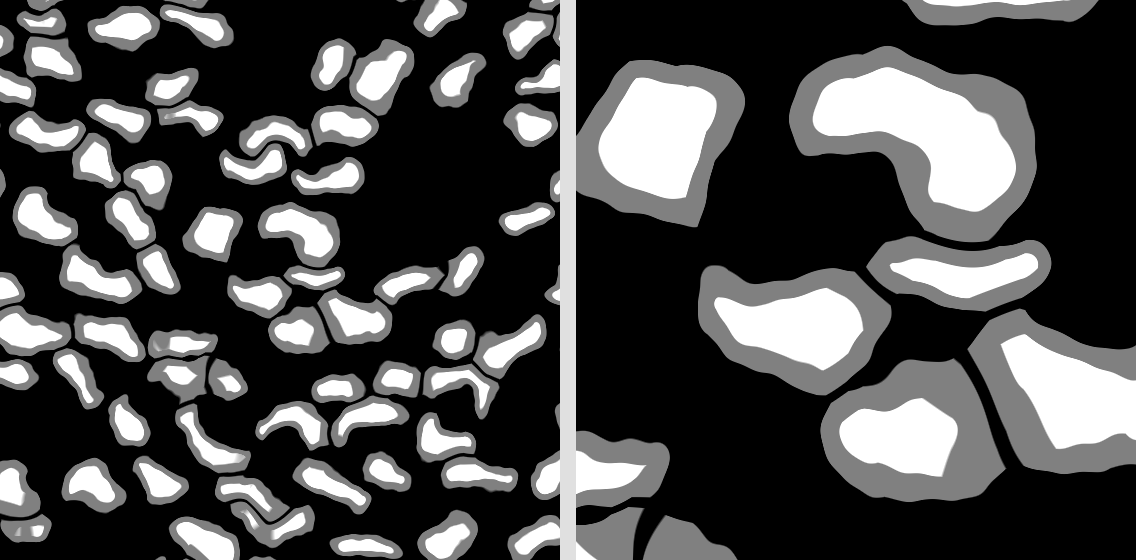
Left, the full canvas; right, a detail of the centre.
Reproduce this pattern procedurally as a Shadertoy shader.

```glsl
// Scattered, irregular cells: white cores with grey rims on black.
// Each cell is a bent, tapered capsule on a jittered staggered lattice; gradient
// noise roughens the outlines and neighbours are kept apart by a thin gap.

const vec3 BACKGROUND = vec3(0.0);
const vec3 RIM_COLOR  = vec3(0.5);
const vec3 CORE_COLOR = vec3(1.0);

const vec2  SPACING      = vec2(0.143, 0.091);  // lattice pitch
const vec2  JITTER       = vec2(0.27, 0.27);    // centre shift, in pitches
const vec2  LENGTH_RANGE = vec2(0.043, 0.077);  // half length of a cell
const vec2  WIDTH_RANGE  = vec2(0.020, 0.037);  // half width of a cell
const float RIM_BASE     = 0.0045;              // rim = base + share * half width
const float RIM_SHARE    = 0.30;
const float HALF_GAP     = 0.0028;              // black space between neighbours
const float MAX_BEND     = 14.0;
const float MAX_TAPER    = 0.38;
const float PRESENCE     = 0.84;                // share of occupied lattice sites
const float CLUSTERING   = 0.6;
const vec2  TILT_RANGE   = vec2(-0.55, 0.42);   // mean angle, left to right
const float TILT_SPREAD  = 0.6;

vec2 hash22(vec2 p) {
    vec3 q = fract(p.xyx * vec3(0.1031, 0.1030, 0.0973));
    q += dot(q, q.yzx + 33.33);
    return fract((q.xx + q.yz) * q.zy);
}

float cornerSlope(vec2 corner, vec2 offset) {
    float angle = 6.2832 * hash22(corner + 57.0).x;
    return dot(vec2(cos(angle), sin(angle)), offset);
}

float gradientNoise(vec2 p) {
    vec2 i = floor(p), f = p - i;
    vec2 u = f * f * f * (f * (f * 6.0 - 15.0) + 10.0);
    vec2 e = vec2(0.0, 1.0);
    return mix(mix(cornerSlope(i, f), cornerSlope(i + e.yx, f - e.yx), u.x),
               mix(cornerSlope(i + e, f - e), cornerSlope(i + 1.0, f - 1.0), u.x), u.y);
}

// Distance to a capsule lying along x, curved by bend and widened to one end.
float bentCapsule(vec2 p, float halfLength, float radius, float bend, float taper) {
    float reach = max(halfLength - radius, 0.004);
    float x = clamp(p.x, -reach, reach);
    float slope = 2.0 * bend * x;
    float y = (p.y - bend * (x * x - 0.4 * reach * reach)) / sqrt(1.0 + slope * slope);
    return length(vec2(p.x - x, y)) - radius * (1.0 + taper * x / reach);
}

// Returns distance and rim width of the cell at a lattice site.
vec2 cellAt(vec2 site, vec2 p) {
    vec2 shift = hash22(site + 11.0) - 0.5;
    vec2 size  = hash22(site + 23.7);
    vec2 form  = hash22(site + 41.3) * 2.0 - 1.0;
    vec2 pick  = hash22(site + 73.9);

    vec2 center = (site + 0.5 + 2.0 * JITTER * shift) * SPACING;
    center.x += 0.5 * SPACING.x * mod(site.y, 2.0);
    if (pick.x > PRESENCE + CLUSTERING * gradientNoise(center * 3.0 + 5.3))
        return vec2(1.0, RIM_BASE);

    float side = smoothstep(0.1, 0.9, center.x + 0.5 * (center.y - 0.5));
    float tilt = mix(TILT_RANGE.x, TILT_RANGE.y, side) + TILT_SPREAD * (2.0 * pick.y - 1.0);
    float c = cos(tilt), s = sin(tilt);
    vec2 q = p - center;
    q = vec2(c * q.x + s * q.y, c * q.y - s * q.x);

    float halfLength = mix(LENGTH_RANGE.x, LENGTH_RANGE.y, size.x);
    float radius = mix(WIDTH_RANGE.x, WIDTH_RANGE.y, size.y);
    float bend = MAX_BEND * form.x * abs(form.x);
    float d = bentCapsule(q, halfLength, radius, bend, MAX_TAPER * form.y);
    return vec2(d, RIM_BASE + RIM_SHARE * radius);
}

void mainImage(out vec4 fragColor, in vec2 fragCoord) {
    vec2 uv = fragCoord / iResolution.y;
    float pixel = 1.0 / iResolution.y;

    // Broad warp for lumpy bodies, finer noise for rough outlines.
    vec2 warp = vec2(gradientNoise(uv * 13.0 + 3.1), gradientNoise(uv * 13.0 + 38.6));
    vec2 p = uv + 0.02 * warp;
    float roughness = 0.012 * gradientNoise(uv * 23.0 + 9.4)
                    + 0.004 * gradientNoise(uv * 52.0 + 17.8);

    // Nearest cell and the distance to the runner-up.
    vec2 nearest = vec2(1.0, RIM_BASE);
    float second = 1.0;
    float row = floor(p.y / SPACING.y);
    for (int j = -1; j <= 1; j++) {
        float y = row + float(j);
        float column = floor(p.x / SPACING.x - 0.5 * mod(y, 2.0));
        for (int i = -1; i <= 1; i++) {
            vec2 cell = cellAt(vec2(column + float(i), y), p);
            second = min(second, max(cell.x, nearest.x));
            if (cell.x < nearest.x) nearest = cell;
        }
    }

    // Trim touching cells along their midline, then paint rim and core.
    float d = max(nearest.x + roughness, 0.5 * (nearest.x - second) + HALF_GAP);
    float body = clamp(0.5 - d / pixel, 0.0, 1.0);
    float core = clamp(0.5 - (d + nearest.y) / pixel, 0.0, 1.0);
    vec3 color = mix(BACKGROUND, RIM_COLOR, body);
    fragColor = vec4(mix(color, CORE_COLOR, core), 1.0);
}
```
